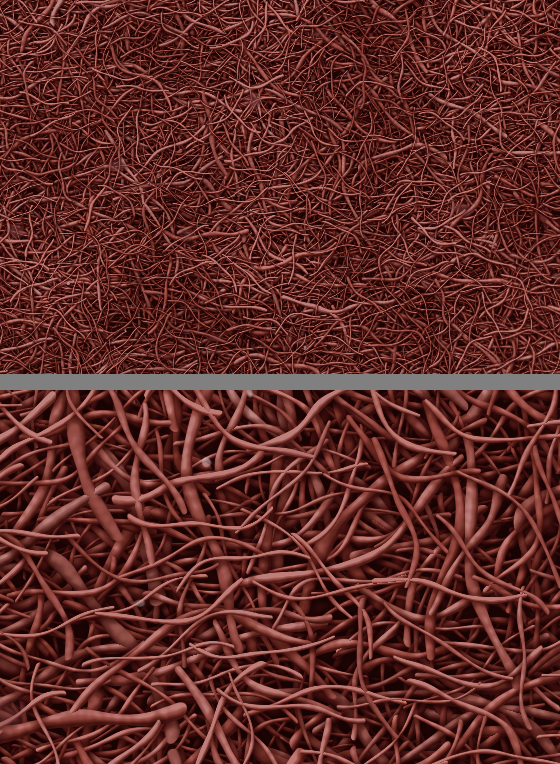
Top, the full canvas; bottom, a detail of the centre.
Reproduce this texture procedurally as a WebGL 2 fragment shader.

```glsl
#version 300 es
precision highp float;
// Draws a dense tangle of rust-red fibres, lit from above, with dark gaps and pale glints.
uniform vec2 u_resolution;
out vec4 fragColor;

const float PI = 3.14159265;
const int LAYERS = 26;
const vec3 LIGHT = vec3(-0.30, 0.74, 0.60);

struct Fibre { float gap; float shade; float mauve; };

vec4 hash4(vec3 p) {
  vec4 q = fract(p.xyzx * vec4(0.1031, 0.1030, 0.0973, 0.1099));
  q += dot(q, q.wzxy + 33.33);
  return fract((q.xxyz + q.yzzw) * q.zywx);
}

float cornerSlope(vec2 cell, vec2 offset) {
  float a = 2.0 * PI * hash4(vec3(cell, 7.0)).x;
  return dot(vec2(cos(a), sin(a)), offset);
}

float gradientNoise(vec2 p) {
  vec2 i = floor(p), f = p - i;
  vec2 u = f * f * f * (f * (f * 6.0 - 15.0) + 10.0);
  vec2 e = vec2(1.0, 0.0);
  return mix(mix(cornerSlope(i, f), cornerSlope(i + e, f - e), u.x),
             mix(cornerSlope(i + e.yx, f - e.yx), cornerSlope(i + 1.0, f - 1.0), u.x), u.y);
}

// Light on a round strand; side runs from -1 to 1 across it
float strandLight(vec2 across, float side) {
  float t = clamp(side, -1.0, 1.0);
  vec3 n = vec3(across * t, sqrt(1.0 - t * t));
  float gloss = pow(max(dot(n, normalize(LIGHT + vec3(0.0, 0.0, 1.0))), 0.0), 18.0);
  return 0.28 + 0.76 * max(dot(n, LIGHT), 0.0) + 0.16 * gloss;
}

// Nearest bent strand in a jittered grid; radii are in canvas heights
Fibre fibreLayer(vec2 p, float cellSize, vec2 radii, float seed) {
  Fibre best = Fibre(1.0, 0.0, 0.0);
  vec2 g = p / cellSize, home = floor(g);
  for (int y = -1; y <= 1; y++)
  for (int x = -1; x <= 1; x++) {
    vec2 cell = home + vec2(x, y);
    vec4 place = hash4(vec3(cell, seed));
    vec4 form = hash4(vec3(cell, seed + 57.0));
    float angle = PI * place.z;
    angle -= 0.2 * sin(2.0 * angle);
    vec2 along = vec2(cos(angle), sin(angle)), normal = vec2(-along.y, along.x);
    vec2 d = g - cell - place.xy;
    float s = dot(d, along), phase = 2.0 * PI * form.y;
    float bend = 0.9 * (form.x - 0.5);
    float curve = bend * (s * s - 0.25) + 0.05 * sin(5.0 * s + phase);
    float slope = 2.0 * bend * s + 0.25 * cos(5.0 * s + phase);
    float offset = (dot(d, normal) - curve) * inversesqrt(1.0 + slope * slope);
    float beyond = max(abs(s) - 0.8, 0.0);
    float radius = mix(radii.x, radii.y, place.w * place.w);
    radius *= 1.0 + 0.2 * sin(11.0 * s + 2.0 * phase);
    float gap = length(vec2(beyond, offset)) * cellSize - radius;
    if (gap < best.gap) {
      vec2 across = normalize(normal - slope * along);
      float light = strandLight(across, offset * cellSize / radius);
      best = Fibre(gap, light * mix(0.8, 1.2, form.z), form.w);
    }
  }
  return best;
}

// Tone from shadow to highlight
vec3 rustRamp(float t) {
  vec3 c = mix(vec3(0.09, 0.01, 0.01), vec3(0.23, 0.05, 0.045), smoothstep(0.0, 0.2, t));
  c = mix(c, vec3(0.39, 0.135, 0.105), smoothstep(0.15, 0.42, t));
  c = mix(c, vec3(0.58, 0.27, 0.235), smoothstep(0.38, 0.68, t));
  return mix(c, vec3(0.75, 0.48, 0.46), smoothstep(0.64, 1.05, t));
}

void main() {
  vec2 p = gl_FragCoord.xy / u_resolution.y;
  float pixel = 1.0 / u_resolution.y;
  float aspect = u_resolution.x / u_resolution.y;
  // Slight loss of focus toward the lower right
  float blur = 0.0018 * smoothstep(0.75, 1.0, p.x / aspect) * (1.0 - smoothstep(0.2, 0.6, p.y));
  float soft = 0.65 * pixel + blur;

  // Strands stacked from back to front, each layer shading those below
  float tone = 0.1, mauve = 0.0;
  for (int i = 0; i < LAYERS; i++) {
    float seed = float(i) * 3.7 + 1.0;
    float depth = float(i) / float(LAYERS - 1);
    float thick = i % 3 == 2 ? 1.0 : 0.0;
    vec2 q = p + seed * vec2(0.37, 0.61);
    q += 0.014 * vec2(gradientNoise(q * 10.0), gradientNoise(q * 10.0 + 31.0));
    vec2 radii = mix(vec2(0.0016, 0.0036), vec2(0.0036, 0.0066), thick);
    Fibre f = fibreLayer(q, mix(0.082, 0.14, thick), radii, seed);
    float cover = 1.0 - smoothstep(-soft, soft, f.gap);
    tone *= mix(0.6, 1.0, smoothstep(0.0, 0.009, f.gap));
    tone = mix(tone, f.shade * mix(0.48, 1.08, depth), cover);
    mauve = mix(mauve, f.mauve * mix(0.5, 1.0, thick), cover);
  }

  // Broad hollows and fine surface grain
  tone *= 1.0 + 0.35 * gradientNoise(p * 3.5 + 4.0) + 0.22 * gradientNoise(p * 150.0);
  vec3 color = rustRamp(tone);
  color += mauve * smoothstep(0.1, 0.5, tone) * vec3(-0.02, 0.045, 0.055);

  // Pale films caught between strands, and small wet glints
  float film = smoothstep(0.42, 0.6, gradientNoise(p * vec2(11.0, 17.0) + 9.0));
  color = mix(color, vec3(0.48, 0.25, 0.25), 0.5 * film);
  float glint = smoothstep(0.46, 0.58, gradientNoise(p * vec2(52.0, 64.0)));
  glint *= smoothstep(0.2, 0.4, gradientNoise(p * 7.0 + 15.0));
  color = mix(color, vec3(0.82, 0.70, 0.71), 0.75 * glint);
  fragColor = vec4(color, 1.0);
}
```
